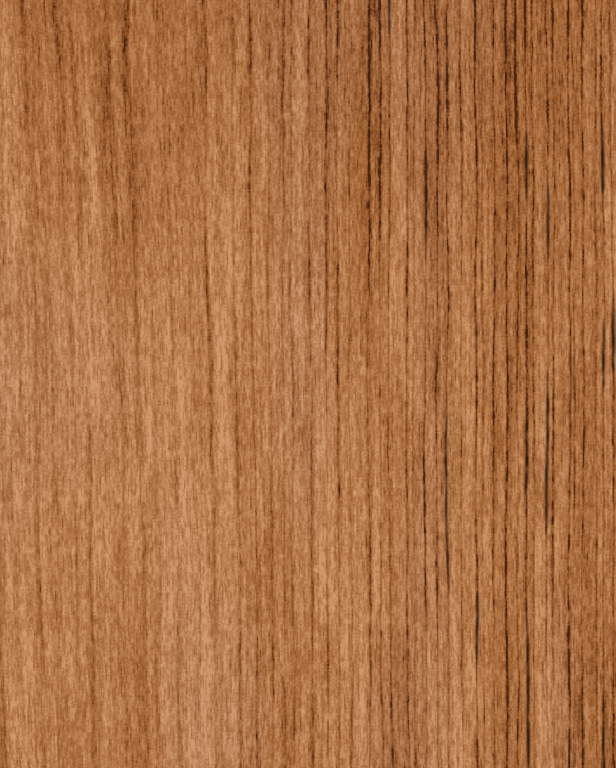
A Shadertoy shader for this texture:

```glsl
#define DARK vec3(0.29, 0.15, 0.065)
#define DEEP vec3(0.50, 0.275, 0.125)
#define MID vec3(0.61, 0.37, 0.19)
#define BASE vec3(0.68, 0.44, 0.26)
#define PALE vec3(0.75, 0.52, 0.34)
#define GLOSS vec3(0.82, 0.60, 0.42)
#define STREAK vec3(0.19, 0.11, 0.06)
#define TONE 0.86
#define FIBRE 0.36
#define SPECKLE 0.44
#define LINE_DEPTH 0.62

float hash(vec2 p) {
    vec3 q = fract(p.xyx * vec3(0.1031, 0.1030, 0.0973));
    q += dot(q, q.yzx + 33.33);
    return fract((q.x + q.y) * q.z);
}

float noise(vec2 p) {
    vec2 i = floor(p), f = fract(p);
    f = f * f * (3.0 - 2.0 * f);
    return mix(mix(hash(i), hash(i + vec2(1, 0)), f.x),
               mix(hash(i + vec2(0, 1)), hash(i + vec2(1, 1)), f.x), f.y);
}

// Growth lines: x = brown line, y = black streak, z = soft shade beside it
vec3 growthLines(vec2 p, float fine) {
    float density = 20.0 + 78.0 * p.x;
    float ring = 20.0 * p.x + 39.0 * p.x * p.x;
    vec3 sum = vec3(0.0);
    for (int k = -1; k <= 1; k++) {
        float id = floor(ring) + float(k);
        float wobble = 0.003 * (noise(vec2(id + 40.0, p.y * 8.0)) - 0.5);
        wobble += 0.0012 * (noise(vec2(id + 60.0, p.y * 30.0)) - 0.5);
        float centre = id + 0.5 + 0.65 * (hash(vec2(id, 5.0)) - 0.5);
        float d = (ring - centre) / density + wobble;
        float along = noise(vec2(id + 80.0, p.y * 8.0));
        float width = mix(0.0036, 0.0015, fine) * (0.7 + 0.6 * along);
        float strength = (0.5 + 0.5 * hash(vec2(id, 9.0))) * (0.5 + 0.7 * along);
        sum.x = max(sum.x, strength * exp(-d * d / (width * width)));
        float patches = noise(vec2(id + 150.0, p.y * 8.0 + hash(vec2(id, 2.0)) * 9.0));
        float black = smoothstep(0.6, 0.95, patches) * step(0.45, hash(vec2(id, 3.0)));
        float thick = 0.0011 + 0.0012 * black;
        sum.y = max(sum.y, black * exp(-d * d / (thick * thick)));
        sum.z = max(sum.z, strength * exp(-abs(d) * (d < 0.0 ? 90.0 : 200.0)));
    }
    return sum;
}

// Short dark pores, one per stretched cell
float pores(vec2 p) {
    vec2 q = p * vec2(170.0, 34.0);
    q.y += 7.0 * hash(vec2(floor(q.x), 1.0));
    vec2 cell = floor(q), f = fract(q);
    float d = abs(f.x - 0.25 - 0.5 * hash(cell));
    float span = smoothstep(0.0, 0.3, f.y) * (1.0 - smoothstep(0.6, 1.0, f.y));
    return span * (1.0 - smoothstep(0.0, 0.25, d)) * step(0.5, hash(cell + 31.0));
}

// Six wood colours from dark to pale
vec3 woodRamp(float t) {
    t = clamp(t, 0.0, 1.25) * 4.0;
    vec3 c = mix(DARK, DEEP, clamp(t, 0.0, 1.0));
    c = mix(c, MID, clamp(t - 1.0, 0.0, 1.0));
    c = mix(c, BASE, clamp(t - 2.0, 0.0, 1.0));
    c = mix(c, PALE, clamp(t - 3.0, 0.0, 1.0));
    return mix(c, GLOSS, clamp(t - 4.0, 0.0, 1.0));
}

void mainImage(out vec4 fragColor, in vec2 fragCoord) {
    vec2 uv = fragCoord / iResolution.y;
    float fine = smoothstep(0.12, 0.42, uv.x);

    // Grain leans and sways, more on the plain side
    vec2 p = uv;
    p.x += mix(0.03, 0.003, fine) * (uv.y - 0.5);
    p.x += mix(0.003, 0.001, fine) * (sin(uv.y * 7.0 + uv.x * 9.0) + 0.3 * sin(uv.y * 19.0 + uv.x * 23.0));
    p.x = max(p.x + 0.02, 0.0);

    // Broad bands, soft sheen and faint cross ripple
    float tone = TONE + 0.26 * (noise(vec2(p.x * 22.0, p.y * 1.3)) - 0.5);
    tone += 0.18 * (noise(vec2(p.x * 80.0, p.y * 2.5 + 20.0)) - 0.5);
    vec2 s = (uv - vec2(0.13, 0.36)) / vec2(0.26, 0.42);
    tone += 0.17 * exp(-dot(s, s)) - 0.14 * smoothstep(0.5, 1.0, uv.y);
    float ripple = sin(uv.y * 110.0 + 3.0 * sin(uv.x * 14.0) + 2.0 * sin(uv.y * 13.0));
    tone += 0.022 * ripple * smoothstep(0.3, 0.9, uv.y) * (1.0 - fine);

    // Fibres, pores and speckle
    tone += FIBRE * (noise(vec2(p.x * 270.0, p.y * 14.0)) - 0.5);
    tone += SPECKLE * (noise(vec2(p.x * 450.0, p.y * 120.0)) - 0.5);
    tone += 0.7 * SPECKLE * (noise(uv * 440.0) - 0.5);
    tone -= 0.22 * pores(p);

    // Growth lines darken the tone, streaks cover it
    vec3 lines = growthLines(p, fine);
    float broken = 0.55 + 0.75 * noise(vec2(p.x * 200.0, p.y * 90.0));
    tone -= LINE_DEPTH * mix(0.5, 1.0, fine) * lines.x * broken + 0.12 * lines.z;
    vec3 color = woodRamp(tone);
    float streak = lines.y * smoothstep(0.4, 0.6, uv.x) * broken;
    color = mix(color, STREAK, clamp(0.9 * streak, 0.0, 1.0));

    // Greyer tint drifting through the bands
    float greyness = noise(vec2(p.x * 12.0 + 7.0, p.y * 2.0));
    color += vec3(-0.008, 0.0, 0.014) * smoothstep(0.5, 0.9, greyness);
    fragColor = vec4(color, 1.0);
}
```
